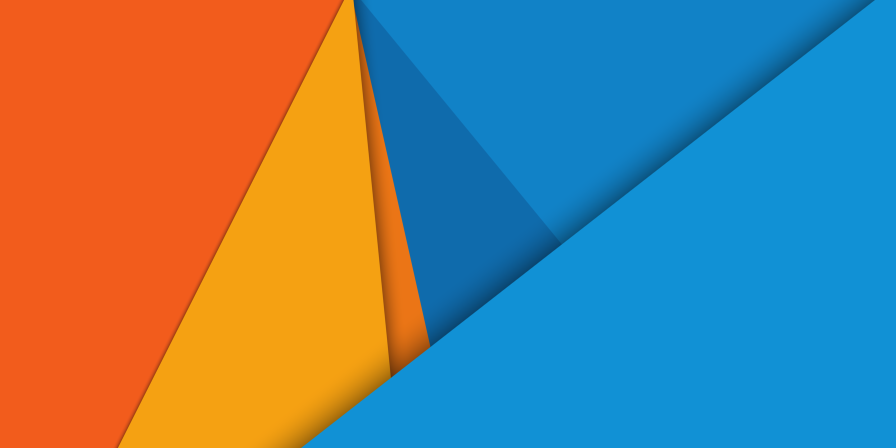
A Shadertoy shader for this background:

```glsl
// Overlapping sheets of flat coloured paper, fanning out from the top edge.
// Each sheet is a half-plane given by a signed line distance; sheets are
// painted back to front, with soft shadows cast by the raised edges.

// Sheet colours
const vec3 MID_BLUE   = vec3(0.067, 0.510, 0.780);
const vec3 DEEP_BLUE  = vec3(0.060, 0.420, 0.675);
const vec3 ORANGE     = vec3(0.920, 0.460, 0.085);
const vec3 YELLOW     = vec3(0.962, 0.630, 0.070);
const vec3 RED        = vec3(0.950, 0.360, 0.110);
const vec3 FRONT_BLUE = vec3(0.065, 0.570, 0.835);

// Edge lines as (lower point, upper point), in canvas heights
const vec4 CREASE_EDGE = vec4(1.253, 0.456, 0.806, 1.0);
const vec4 ORANGE_EDGE = vec4(0.960, 0.229, 0.787, 1.0);
const vec4 YELLOW_EDGE = vec4(0.872, 0.162, 0.789, 1.0);
const vec4 RED_EDGE    = vec4(0.263, 0.000, 0.768, 1.0);
const vec4 FRONT_EDGE  = vec4(0.672, 0.000, 1.953, 1.0);

// Shadows as (reach, strength)
const vec2 FRONT_SHADOW  = vec2(0.085, 0.36);
const vec2 YELLOW_SHADOW = vec2(0.045, 0.36);
const vec2 RED_SHADOW    = vec2(0.012, 0.38);

// Signed distance to a line, positive on its right-hand side
float rightOf(vec2 p, vec4 edge) {
    vec2 dir = normalize(edge.zw - edge.xy);
    return dot(p - edge.xy, vec2(dir.y, -dir.x));
}

// Smooth coverage of the side where d is positive
float cover(float d) {
    float pixel = 1.0 / iResolution.y;
    return smoothstep(-0.7 * pixel, 0.7 * pixel, d);
}

// Brightness factor at distance d outside a raised edge
float shade(float d, vec2 shadow) {
    float fade = clamp(1.0 - d / shadow.x, 0.0, 1.0);
    return 1.0 - shadow.y * fade * fade;
}

void mainImage(out vec4 fragColor, in vec2 fragCoord) {
    vec2 p = fragCoord / iResolution.y;

    float crease = rightOf(p, CREASE_EDGE);
    float orange = rightOf(p, ORANGE_EDGE);
    float yellow = rightOf(p, YELLOW_EDGE);
    float red    = rightOf(p, RED_EDGE);
    float front  = rightOf(p, FRONT_EDGE);

    // Rear sheets, then the shadow of the yellow one
    vec3 color = mix(MID_BLUE, DEEP_BLUE, cover(-crease));
    color = mix(color, ORANGE, cover(-orange));
    color *= shade(yellow, YELLOW_SHADOW);

    // Yellow wedge and the red sheet on its left
    color = mix(color, YELLOW, cover(-yellow));
    vec3 shadedRed = RED * shade(-red, RED_SHADOW);
    color = mix(color, shadedRed, cover(-red));

    // Large front sheet, raised above everything else
    color *= shade(-front, FRONT_SHADOW);
    color = mix(color, FRONT_BLUE, cover(front));

    fragColor = vec4(color, 1.0);
}
```
